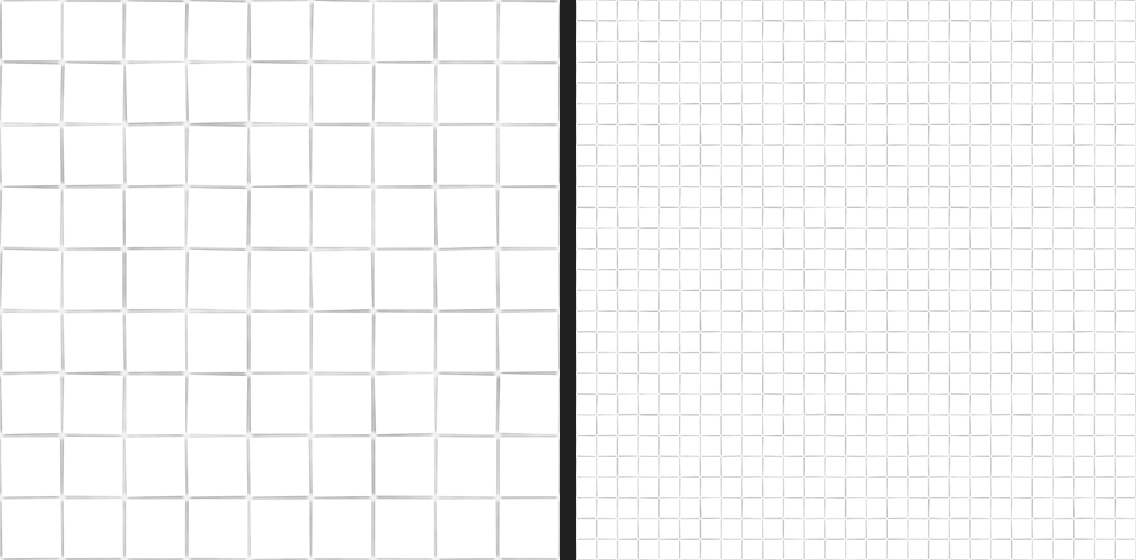
Left, the tile; right, the same tile 3 across and 3 down.
Give the GLSL for this pattern, as a Shadertoy shader.

```glsl
// Slightly crooked white square tiles, nine by nine, with thin soft grey grout.

const float TILES = 9.0;

vec3 hash3(vec2 cell) {
    vec3 h = vec3(dot(cell, vec2(127.1, 311.7)),
                  dot(cell, vec2(269.5, 183.3)),
                  dot(cell, vec2(419.2, 371.9)));
    return fract(sin(h + 1.7) * 43758.5) * 2.0 - 1.0;
}

float gradientAt(vec2 corner, vec2 offset, float period) {
    return dot(hash3(mod(corner, period) + 40.0).xy, offset);
}

// Gradient noise that wraps after a whole number of lattice cells
float wrappedNoise(vec2 p, float period) {
    vec2 i = floor(p), f = fract(p);
    vec2 u = f * f * f * (f * (f * 6.0 - 15.0) + 10.0);
    vec2 e = vec2(0.0, 1.0);
    return mix(mix(gradientAt(i, f, period),
                   gradientAt(i + e.yx, f - e.yx, period), u.x),
               mix(gradientAt(i + e.xy, f - e.xy, period),
                   gradientAt(i + e.yy, f - e.yy, period), u.x), u.y);
}

float roundedBox(vec2 p, float halfSize, float radius) {
    vec2 q = abs(p) - halfSize + radius;
    return length(max(q, 0.0)) + min(max(q.x, q.y), 0.0) - radius;
}

void mainImage(out vec4 fragColor, in vec2 fragCoord) {
    vec2 p = fragCoord / iResolution.xy * TILES;
    float pixel = TILES / min(iResolution.x, iResolution.y);

    // Four nearest tiles: closest edge and grout tone weighted by proximity
    float edge = 1.0, toneSum = 0.0, weightSum = 0.0;
    vec2 base = floor(p - 0.5);
    for (int j = 0; j < 2; j++) {
        for (int i = 0; i < 2; i++) {
            vec2 cell = base + vec2(i, j);
            vec3 jitter = hash3(mod(cell, TILES));
            float angle = 0.024 * jitter.x * abs(jitter.x);
            float c = cos(angle), s = sin(angle);
            vec2 q = mat2(c, -s, s, c) * (p - cell - 0.5 - 0.007 * jitter.yz);
            float d = roundedBox(q, 0.472, 0.018);
            edge = min(edge, d);

            // Each tile shades the joint more strongly on one side
            float tone = 0.785 + 0.09 * dot(normalize(q + 1e-4), jitter.zx);
            float weight = 1.0 / max(d, 0.003);
            toneSum += tone * weight;
            weightSum += weight;
        }
    }

    // Grout: uneven grey, paler along the middle and at the crossings
    float grout = toneSum / weightSum;
    grout += 0.07 * smoothstep(0.008, 0.035, edge);
    grout += 0.06 * wrappedNoise(p * 4.0, TILES * 4.0);
    float crossing = length(p - round(p));
    grout = mix(grout, 0.95, 1.0 - smoothstep(0.025, 0.095, crossing));

    // Soft tile edges
    float soft = max(0.011, 0.75 * pixel);
    float joint = smoothstep(-soft, soft, edge);
    fragColor = vec4(vec3(mix(1.0, clamp(grout, 0.0, 1.0), joint)), 1.0);
}
```
